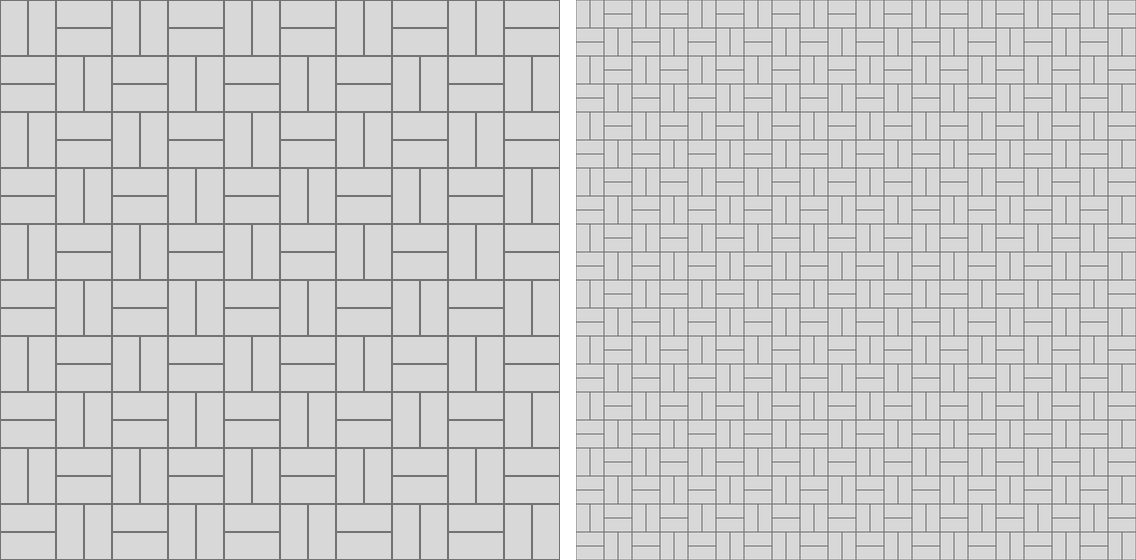
Left, the tile; right, the same tile 2 across and 2 down.
A WebGL 2 fragment shader for this pattern:

```glsl
#version 300 es
precision highp float;
// Basket-weave paving: a square grid whose cells are each split into two planks,
// with the split turning a quarter between neighbours like a checkerboard.
// Joints are distances to cell edges and midlines, filtered over one pixel.

uniform vec2 u_resolution;
out vec4 outColor;

const float CELLS = 10.0;         // cells across and down; even, so it tiles
const float JOINT_WIDTH = 0.002;  // joint thickness, in canvas widths
const vec3 PLANK_COLOR = vec3(0.847);
const vec3 JOINT_COLOR = vec3(0.14);

// Share of a pixel-wide interval covered by a joint at the given distance.
vec2 jointCoverage(vec2 dist, vec2 pixel) {
    vec2 halfJoint = vec2(0.5 * JOINT_WIDTH);
    vec2 nearEnd = max(dist - 0.5 * pixel, -halfJoint);
    vec2 farEnd = min(dist + 0.5 * pixel, halfJoint);
    return clamp((farEnd - nearEnd) / pixel, 0.0, 1.0);
}

void main() {
    vec2 pixel = 1.0 / u_resolution;
    vec2 grid = gl_FragCoord.xy * pixel * CELLS;
    vec2 cell = floor(grid);
    vec2 local = grid - cell;

    // Joints around every cell, shared with its neighbours
    vec2 edgeDist = min(local, 1.0 - local) / CELLS;
    vec2 edges = jointCoverage(edgeDist, pixel);

    // Midline joint: horizontal in even cells, vertical in odd ones
    vec2 midDist = abs(local - 0.5) / CELLS;
    vec2 mids = jointCoverage(midDist, pixel);
    float parity = mod(cell.x + cell.y, 2.0);
    float split = parity < 0.5 ? mids.y : mids.x;

    float joint = max(max(edges.x, edges.y), split);
    outColor = vec4(mix(PLANK_COLOR, JOINT_COLOR, joint), 1.0);
}
```
